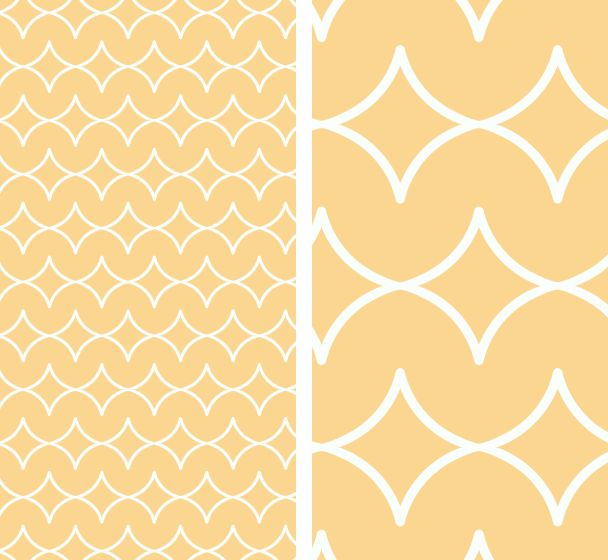
Left, the full canvas; right, a detail of the centre.
Write a WebGL 2 fragment shader that draws this pattern.

```glsl
#version 300 es
precision highp float;
// Rows of four-pointed stars outlined in white on warm yellow.
// Each star is one circular arc mirrored into four quadrants; neighbours
// touch at their side points and every other row shifts by half a star.

// Lengths are fractions of the canvas width.
#define PITCH vec2(0.17735, 0.18185)   // star spacing across and up
#define ORIGIN vec2(0.0780, 0.0301)    // centre of the lowest left star
#define TIP_HEIGHT 0.0838              // centre to upper point
#define HALF_LINE 0.0053               // half the stroke width
#define HALF_TURN 0.580                // half the angle an arc spans, radians
#define PINCH 0.75                     // stroke width left at the side points
#define PINCH_REACH 0.028              // length of the thinning
#define GROUND_COLOR vec3(0.98, 0.84, 0.57)
#define LINE_COLOR vec3(0.98, 1.00, 0.99)

uniform vec2 u_resolution;
out vec4 fragColor;

// Distance to the arc from a to b that bows towards the origin.
float arcDistance(vec2 p, vec2 a, vec2 b) {
    vec2 chord = b - a;
    vec2 outward = normalize(vec2(-chord.y, chord.x));
    float radius = 0.5 * length(chord) / sin(HALF_TURN);
    vec2 center = 0.5 * (a + b) + outward * radius * cos(HALF_TURN);
    vec2 fromCenter = p - center;
    float r = length(fromCenter);
    bool inSector = dot(fromCenter, -outward) > r * cos(HALF_TURN);
    return inSector ? abs(r - radius) : min(length(p - a), length(p - b));
}

void main() {
    vec2 p = gl_FragCoord.xy / u_resolution.x - ORIGIN;

    // Staggered grid, with coordinates centred on the nearest star
    float row = floor(p.y / PITCH.y + 0.5);
    p.y -= row * PITCH.y;
    p.x -= 0.5 * PITCH.x * mod(row, 2.0);
    p.x -= PITCH.x * floor(p.x / PITCH.x + 0.5);

    // One quadrant of the outline
    vec2 q = abs(p);
    vec2 tip = vec2(0.0, TIP_HEIGHT);
    vec2 side = vec2(0.5 * PITCH.x, 0.0);
    float dist = arcDistance(q, tip, side);

    // Stroke, thinner where two stars meet
    float taper = mix(PINCH, 1.0, smoothstep(0.0, PINCH_REACH, side.x - q.x));
    float blur = 0.75 / u_resolution.x;
    float line = 1.0 - smoothstep(-blur, blur, dist - HALF_LINE * taper);

    fragColor = vec4(mix(GROUND_COLOR, LINE_COLOR, line), 1.0);
}
```
